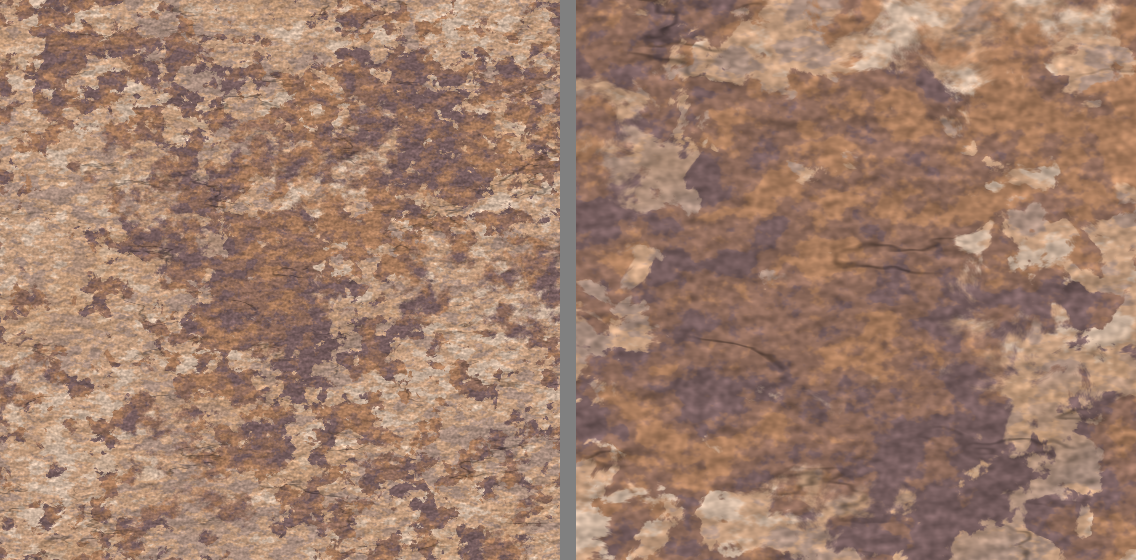
Left, the full canvas; right, a detail of the centre.
A WebGL 1 fragment shader for this texture:

```glsl
precision highp float;
// Weathered sandstone: pale tan rock under ragged rust and plum stains.
// Layered gradient noise places the stains, cellular noise flakes their edges,
// and a horizontally stretched height field lights the rough surface.

uniform vec2 u_resolution;

const vec3 PALE = vec3(0.80, 0.70, 0.62);
const vec3 TAN = vec3(0.76, 0.61, 0.495);
const vec3 GREIGE = vec3(0.65, 0.545, 0.49);
const vec3 RUST = vec3(0.66, 0.485, 0.365);
const vec3 BROWN = vec3(0.55, 0.415, 0.355);
const vec3 PLUM = vec3(0.46, 0.365, 0.365);
const vec3 OCHRE = vec3(0.74, 0.57, 0.42);

vec2 hash2(vec2 cell) {
  vec3 h = fract(cell.xyx * vec3(0.1031, 0.1030, 0.0973));
  h += dot(h, h.yzx + 33.33);
  return fract((h.xx + h.yz) * h.zy);
}

float cornerSlope(vec2 cell, vec2 offset) {
  return dot(hash2(cell) * 2.0 - 1.0, offset);
}

// Gradient noise, centred on zero
float noise(vec2 p) {
  vec2 i = floor(p);
  vec2 f = p - i;
  vec2 u = f * f * f * (f * (f * 6.0 - 15.0) + 10.0);
  vec2 e = vec2(1.0, 0.0);
  float low = mix(cornerSlope(i, f), cornerSlope(i + e, f - e), u.x);
  float high = mix(cornerSlope(i + e.yx, f - e.yx),
                   cornerSlope(i + e.xx, f - e.xx), u.x);
  return 1.2 * mix(low, high, u.y);
}

// Five octaves, each turned to hide the lattice
float fbm(vec2 p, float falloff) {
  mat2 turn = mat2(1.6, 1.2, -1.2, 1.6);
  float sum = 0.0;
  float gain = 1.0;
  for (int octave = 0; octave < 5; octave++) {
    sum += gain * noise(p);
    p = turn * p + 17.3;
    gain *= falloff;
  }
  return sum;
}

// Distance to the nearest scattered cell centre
float cellular(vec2 p) {
  vec2 i = floor(p);
  float nearest = 4.0;
  for (int y = -1; y <= 1; y++) {
    for (int x = -1; x <= 1; x++) {
      vec2 cell = i + vec2(float(x), float(y));
      vec2 d = cell + hash2(cell) - p;
      nearest = min(nearest, dot(d, d));
    }
  }
  return sqrt(nearest);
}

// Surface height, stretched along the bedding
float height(vec2 p) {
  return fbm(p * vec2(17.0, 32.0) + 3.7, 0.58)
       + 0.4 * cellular(p * vec2(75.0, 100.0));
}

// Three tones blended along t
vec3 threeTones(vec3 a, vec3 b, vec3 c, float t) {
  vec3 tone = mix(a, b, smoothstep(-0.26, -0.06, t));
  return mix(tone, c, smoothstep(0.03, 0.2, t));
}

// Ragged stain coverage from broad patches, blotches and flakes
float stainCover(vec2 p, vec2 warp) {
  vec2 fromHeart = (p - vec2(0.62, 0.52)) * vec2(2.8, 3.4);
  float broad = 0.58 * fbm(p * vec2(3.0, 4.2) + 8.1, 0.5);
  float blotch = 0.72 * fbm((p + warp) * vec2(14.0, 18.0) + 41.0, 0.6);
  float fleck = 0.40 * fbm((p + warp) * vec2(40.0, 48.0) + 19.0, 0.6);
  float flake = 0.35 * (0.48 - cellular((p + warp) * vec2(30.0, 36.0)));
  float heart = 0.32 * exp(-dot(fromHeart, fromHeart));
  float field = broad + blotch + fleck + flake + heart - 0.12;
  float softness = 0.06 + 0.22 * smoothstep(0.0, 0.4, noise(p * 5.0 + 60.0));
  return smoothstep(-softness, softness, field);
}

// Sparse, thin, mostly level cracks
float cracks(vec2 p) {
  float line = 1.0 - smoothstep(0.0, 0.06, abs(fbm(p * vec2(5.0, 15.0) + 75.0, 0.54)));
  return line * smoothstep(0.0, 0.35, noise(p * vec2(9.0, 14.0) + 29.0));
}

void main() {
  vec2 p = gl_FragCoord.xy / min(u_resolution.x, u_resolution.y);
  vec2 warp = 0.010 * vec2(noise(p * 30.0 + 5.0), noise(p * 30.0 + 90.0));

  // Clean rock with soft level bands and ochre washes
  float bedding = 0.48 * fbm(p * vec2(4.0, 8.0) + 13.0, 0.5)
                + 0.60 * fbm(p * vec2(24.0, 42.0) + 52.0, 0.6);
  vec3 rock = threeTones(PALE, TAN, GREIGE, bedding + 0.01);
  float wash = smoothstep(0.08, 0.45, fbm(p * vec2(3.0, 6.0) + 33.0, 0.54));
  rock = mix(rock, OCHRE, 0.35 * wash);

  // Mineral stains run from rust to plum
  float mineral = 0.50 * fbm(p * vec2(4.5, 6.0) + 24.0, 0.5)
                + 0.62 * fbm(p * vec2(28.0, 36.0) + 67.0, 0.6);
  vec3 stain = threeTones(RUST, BROWN, PLUM, mineral);
  vec3 color = mix(rock, stain, stainCover(p, warp));

  // Relief lit from above, then cracks, speckle and fine grain
  float relief = height(p) - height(p + vec2(-0.001, 0.0028));
  color *= 1.0 + 0.42 * clamp(relief, -0.5, 0.5);
  color *= 1.0 - 0.28 * cracks(p);
  color *= 1.0 + 0.13 * noise(p * vec2(85.0, 115.0) + 7.0);
  color *= 1.0 + 0.18 * noise(p * 210.0);
  gl_FragColor = vec4(clamp(color, 0.0, 1.0), 1.0);
}
```
